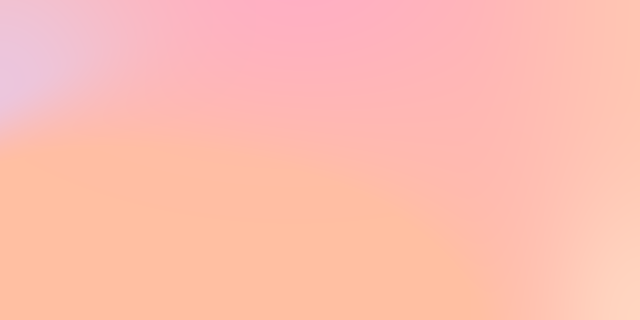
A Shadertoy shader for this background:

```glsl
const vec2 CANVAS = vec2(2.0, 1.0);

const vec3 PEACH = vec3(1.00, 0.748, 0.635);
const vec3 ROSE = vec3(1.00, 0.722, 0.700);
const vec3 PINK = vec3(1.00, 0.685, 0.765);
const vec3 LAVENDER = vec3(0.925, 0.775, 0.865);
const vec3 APRICOT = vec3(1.00, 0.780, 0.700);
const vec3 CREAM = vec3(1.00, 0.835, 0.755);

const vec2 MOUND_CENTER = vec2(0.42, -0.10);
const vec2 MOUND_RADII = vec2(1.10, 0.64);
const float ROSE_FADE = 0.20;

const vec2 PINK_CENTER = vec2(0.92, 1.08);
const vec2 PINK_SPREAD = vec2(0.62, 0.38);

const vec2 LAVENDER_CENTER = vec2(0.0, 0.74);
const vec2 LAVENDER_SPREAD = vec2(0.44, 0.46);
const float LAVENDER_START = -0.02;
const float LAVENDER_FADE = 0.30;
const float LAVENDER_TILT = 0.70;

const float APRICOT_START = 1.42;
const float APRICOT_END = 2.15;

const vec2 CREAM_CENTER = vec2(2.0, 0.0);
const vec2 CREAM_SPREAD = vec2(0.25, 0.40);

float gaussian(vec2 offset, vec2 spread) {
    vec2 q = offset / spread;
    return exp(-dot(q, q));
}

void mainImage(out vec4 fragColor, in vec2 fragCoord) {
    vec2 p = fragCoord / iResolution.xy * CANVAS;

    // Flat peach mound with a quick fade into rose
    float outside = length((p - MOUND_CENTER) / MOUND_RADII) - 1.0;
    float rose = 1.0 - exp(-max(outside, 0.0) / ROSE_FADE);
    vec3 color = mix(PEACH, ROSE, rose);

    // Pink glow along the top
    color = mix(color, PINK, gaussian(p - PINK_CENTER, PINK_SPREAD));

    // Warm band along the right side
    color = mix(color, APRICOT, smoothstep(APRICOT_START, APRICOT_END, p.x));

    // Lavender glow on the left, held above the mound
    float fadeWidth = LAVENDER_FADE + LAVENDER_TILT * p.x;
    float lavender = gaussian(p - LAVENDER_CENTER, LAVENDER_SPREAD)
                   * smoothstep(LAVENDER_START, fadeWidth, outside);
    color = mix(color, LAVENDER, lavender);

    // Pale glow in the lower right corner
    color = mix(color, CREAM, gaussian(p - CREAM_CENTER, CREAM_SPREAD));

    fragColor = vec4(color, 1.0);
}
```
